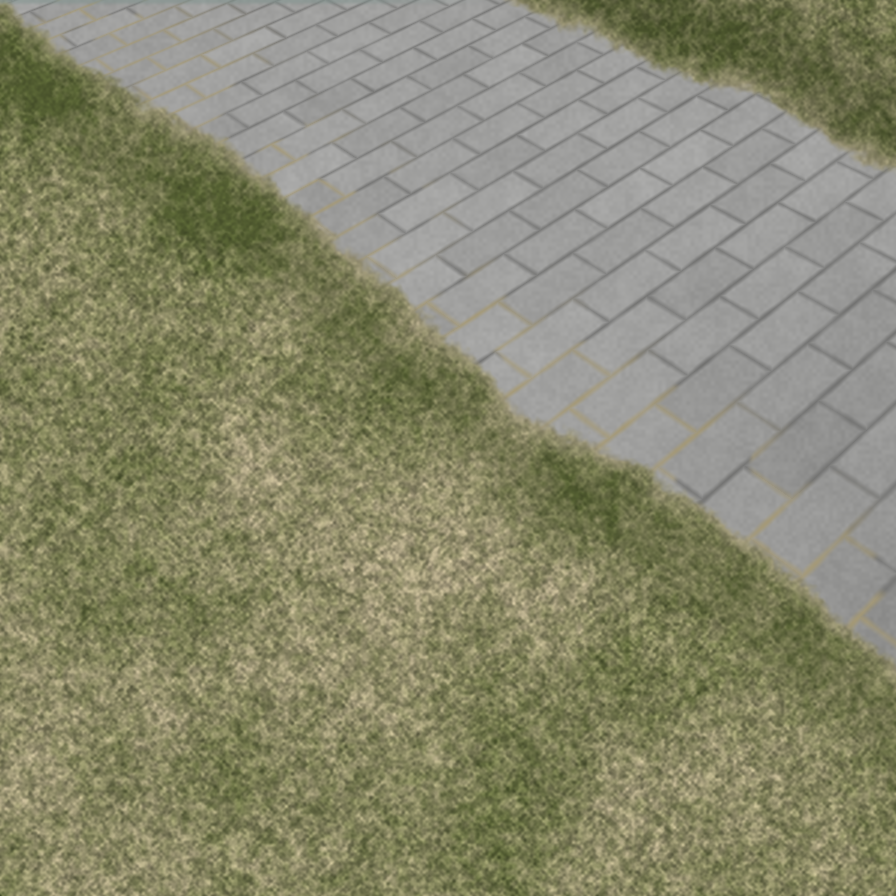
Give the GLSL for this texture, as a Shadertoy shader.

```glsl
// A grey brick path crossing a dry, patchy lawn, seen in perspective.
// Two vanishing points give the paving grid; smooth curves bound the path,
// and layered noise with soft patches colours the grass.
#define LUSH vec3(0.345, 0.39, 0.205)
#define DRY vec3(0.66, 0.62, 0.50)
#define STONE vec3(0.63, 0.63, 0.625)
#define STRAW vec3(0.62, 0.59, 0.48)
#define BRICK vec2(0.133, 0.077)
#define GRID_START vec2(1.31, 1.021)
#define JOINT_WIDTH vec2(0.024, 0.042)
#define GRASS_GRAIN 0.24
#define EDGE_ROUGHNESS 0.011
#define EDGE_BLUR 0.006

float hash(vec2 p) {
    vec3 q = fract(vec3(p.xyx) * 0.1031);
    q += dot(q, q.yzx + 33.33);
    return fract((q.x + q.y) * q.z);
}

float noise(vec2 p) {
    vec2 i = floor(p), f = fract(p);
    f = f * f * (3.0 - 2.0 * f);
    return mix(mix(hash(i), hash(i + vec2(1, 0)), f.x),
               mix(hash(i + vec2(0, 1)), hash(i + vec2(1, 1)), f.x), f.y);
}

float fbm(vec2 p) {
    float sum = 0.0, amp = 0.533;
    for (int i = 0; i < 4; i++) {
        sum += amp * noise(p);
        p = mat2(1.6, 1.2, -1.2, 1.6) * p + 7.3;
        amp *= 0.5;
    }
    return sum;
}

float bump(float x, float centre, float width) {
    float t = (x - centre) / width;
    return exp(-t * t);
}

// Heights of the two path borders
float nearEdge(float x) {
    return 1.0 - 0.74 * x + 0.022 * bump(x, 0.28, 0.10)
         - 0.028 * bump(x, 0.585, 0.06) + 0.018 * bump(x, 0.81, 0.09);
}

float farEdge(float x) {
    return 1.0 - 0.46 * (x - 0.573) + 0.018 * bump(x, 0.85, 0.07);
}

// Positive weights are dry patches, negative weights lush ones
float patchDryness(vec2 p) {
    const vec4 patches[12] = vec4[12](
        vec4(0.29, 0.52, 0.07, 0.32), vec4(0.47, 0.395, 0.09, 0.30),
        vec4(0.64, 0.33, 0.06, 0.28), vec4(0.10, 0.10, 0.12, 0.18),
        vec4(0.76, 0.12, 0.12, 0.14), vec4(0.36, 0.29, 0.11, 0.18),
        vec4(0.23, 0.745, 0.075, -0.34), vec4(0.04, 0.91, 0.07, -0.28),
        vec4(0.46, 0.635, 0.035, 0.28), vec4(0.27, 0.14, 0.06, -0.25),
        vec4(0.58, 0.12, 0.09, -0.24), vec4(0.72, 0.26, 0.07, -0.20));
    float sum = 0.0;
    for (int i = 0; i < 12; i++) {
        vec2 d = (p - patches[i].xy) / patches[i].z;
        sum += patches[i].w * exp(-dot(d, d));
    }
    return sum;
}

vec3 grass(vec2 p, float below, float above) {
    vec2 warped = p + 0.05 * (vec2(fbm(p * 14.0), fbm(p * 14.0 + 40.0)) - 0.5);
    float dryness = 0.50 + patchDryness(warped) + 0.50 * (fbm(p * 9.0) - 0.5)
                  + 0.30 * (noise(p * 60.0) - 0.5);
    // Deep turf beside the paving
    float band = bump(below, 0.055, 0.045) * smoothstep(-0.01, 0.02, below);
    float farBand = bump(above, 0.055, 0.055) * smoothstep(-0.01, 0.02, above);
    dryness -= 0.24 * band + 0.30 * farBand;
    // Short blades in two crossing directions vary tint and shade
    float blades = noise(vec2(p.x + p.y, (p.x - p.y) * 0.5) * 210.0)
                 + noise(vec2((p.x + p.y) * 0.5, p.x - p.y) * 210.0 + 90.0)
                 + noise(p * 300.0) - 1.5;
    float tint = noise(p * 150.0 + 17.0) - 0.5;
    dryness += 0.12 * blades + 0.35 * tint;
    vec3 col = mix(LUSH, DRY, clamp(dryness, 0.0, 1.0));
    col *= 1.0 - 0.06 * band - 0.10 * farBand - 0.05 * step(0.0, above);
    return col * (1.0 + GRASS_GRAIN * (1.0 - 0.35 * max(band, farBand)) * blades);
}

vec3 paving(vec2 p, float below) {
    // Lines of constant x or y meet at the vanishing points
    float depth = 1.767 + 0.0749 * p.x - p.y;
    vec2 grid = (vec2(p.x + 0.941, 2.518 - p.x) / depth - GRID_START) / BRICK;
    vec2 soft = fwidth(grid) * 0.9 + vec2(0.020, 0.032);
    float row = floor(grid.y);
    grid.x += 0.5 * mod(row, 2.0) + 0.06 * (hash(vec2(row, 5.0)) - 0.5);
    vec2 cell = floor(grid);
    // Worn bricks make the seams waver
    vec2 waver = vec2(noise(p * 60.0), noise(p * 60.0 + 30.0)) - 0.5;
    vec2 gap = 0.5 - abs(fract(grid) - 0.5) + waver * vec2(0.016, 0.028);
    vec2 seam = 1.0 - smoothstep(JOINT_WIDTH - soft, JOINT_WIDTH + soft, gap);
    float tone = 0.045 * (hash(cell + 70.0) - 0.5) + 0.05 * (fbm(p * 40.0) - 0.5)
               + 0.035 * (noise(p * 220.0) - 0.5);
    vec3 col = STONE + tone - 0.06 * smoothstep(0.6, 1.0, p.x) * smoothstep(0.85, 0.4, p.y);
    // Dark joints, with dry straw caught near the lawn
    float litter = smoothstep(0.42, 0.62, noise(p * 22.0 + 3.0) + 0.28 * exp(below * 12.0));
    litter *= smoothstep(-0.15, -0.05, below);
    vec3 jointColour = mix(vec3(0.43, 0.43, 0.425), vec3(0.65, 0.60, 0.45), litter);
    float strength = 0.62 + 0.33 * noise(p * 42.0);
    return mix(col, jointColour, max(seam.x * 0.85, seam.y) * strength);
}

void mainImage(out vec4 fragColor, in vec2 fragCoord) {
    vec2 p = fragCoord / iResolution.xy;
    float rough = EDGE_ROUGHNESS * (fbm(p * 32.0) - 0.5) * 2.0
                + 0.006 * (noise(p * 170.0) - 0.5);
    float below = 0.8 * (nearEdge(p.x) - p.y) + rough;
    float above = 0.9 * (p.y - farEdge(p.x)) + rough;
    float outside = max(below, above);
    float blur = EDGE_BLUR + 0.5 / iResolution.y;
    vec3 lawn = grass(p, below, above);
    // Bleached fringe along both borders
    float fringe = bump(outside, 0.0, 0.014) * (0.40 + 0.6 * noise(p * 28.0));
    lawn = mix(lawn, STRAW * (0.87 + 0.26 * noise(p * 230.0)), fringe);
    vec3 col = mix(paving(p, below), lawn, smoothstep(-blur, blur, outside));
    // Cool sliver at the top border
    float sliver = smoothstep(0.993, 0.999, p.y) * smoothstep(0.58, 0.35, p.x);
    col = mix(col, vec3(0.49, 0.57, 0.55), 0.5 * sliver);
    fragColor = vec4(clamp(col, 0.0, 1.0), 1.0);
}
```
